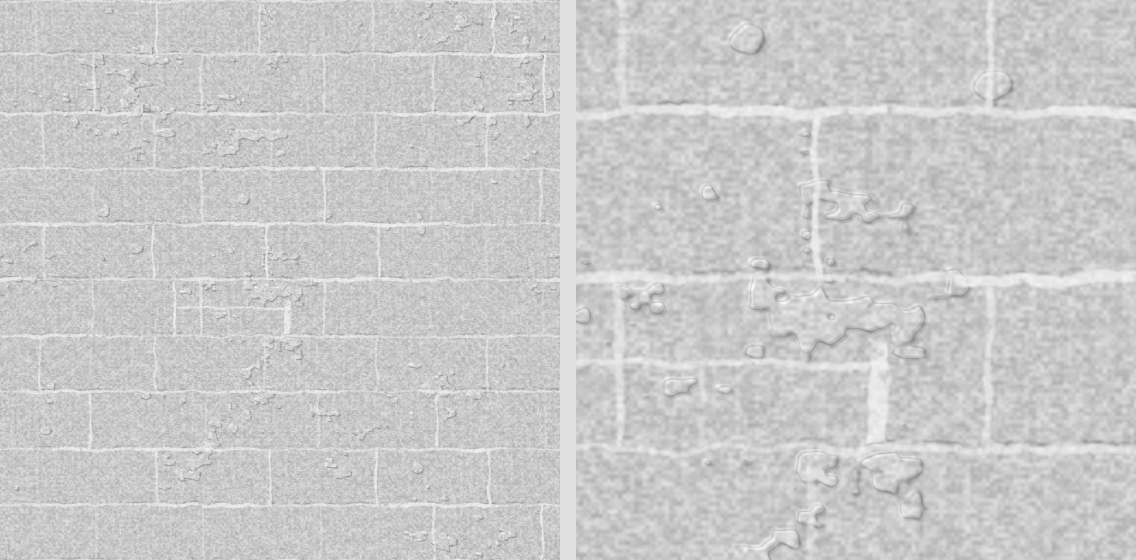
Left: the whole. Right: its middle third, enlarged.
Reproduce this texture map procedurally as a three.js fragment shader.

```glsl
// Pale grey painted block wall: ten staggered courses, ragged light joints, chipped paint
#define COURSES 10.0
#define BLOCKS 5.0
#define EVEN_SHIFT 0.170
#define ODD_SHIFT 0.074
#define JOINT_HALF 0.0023
#define BLOCK_GREY 0.785
#define JOINT_GREY 0.93
#define GRAIN 0.105
#define CHIP_LEVEL 0.80
#define SPOTS 16

varying vec2 vUv;

float hash(vec2 p) {
  return fract(sin(dot(p, vec2(127.1, 311.7))) * 43758.5453);
}

// Value noise with n cells over the canvas, wrapping at its borders
float noise(vec2 uv, vec2 n) {
  vec2 p = uv * n, i = floor(p), f = fract(p);
  f = f * f * (3.0 - 2.0 * f);
  vec2 a = mod(i, n), b = mod(i + 1.0, n);
  return mix(mix(hash(a), hash(vec2(b.x, a.y)), f.x),
             mix(hash(vec2(a.x, b.y)), hash(b), f.x), f.y);
}

float fbm(vec2 uv, vec2 n) {
  return 0.5 * noise(uv, n) + 0.3 * noise(uv, n * 2.0) + 0.2 * noise(uv, n * 4.0);
}

// Soft-edged line of half width w around distance zero
float stroke(float d, float w) {
  return 1.0 - smoothstep(w - 0.0014, w + 0.0014, abs(d));
}

float bar(vec2 uv, vec2 center, vec2 halfSize) {
  vec2 q = abs(uv - center) - halfSize;
  return 1.0 - smoothstep(-0.0014, 0.0014, max(q.x, q.y));
}

// Coverage of flaked clusters and small filled spots
float chips(vec2 uv) {
  float rough = fbm(uv, vec2(34.0, 46.0));
  float cluster = 0.5 * (noise(uv + 0.37, vec2(7.0, 9.0)) - 0.5);
  float cover = smoothstep(-0.03, 0.03, rough + cluster - CHIP_LEVEL);
  for (int k = 0; k < SPOTS; k++) {
    float id = float(k);
    vec2 center = vec2(hash(vec2(id, 3.1)), hash(vec2(id, 8.7)));
    vec2 d = fract(uv - center + 0.5) - 0.5;
    d.x *= mix(0.6, 1.3, hash(vec2(id, 5.3)));
    float radius = mix(0.004, 0.010, hash(vec2(id, 1.9)));
    float edge = length(d) + 0.012 * (rough - 0.5) - radius;
    cover = max(cover, 1.0 - smoothstep(-0.0015, 0.0015, edge));
  }
  return cover;
}

void main() {
  vec2 uv = vUv;
  float ragged = fbm(uv, vec2(90.0));
  vec2 wobble = 0.005 * (vec2(noise(uv, vec2(40.0)), noise(uv + 0.53, vec2(40.0))) - 0.5);
  wobble += 0.004 * (ragged - 0.5);

  // Bed joints, each at a slightly uneven height
  float bed = floor(uv.y * COURSES + 0.5);
  float lift = 0.007 * (hash(vec2(mod(bed, COURSES), 2.3)) - 0.5);
  float bedDist = uv.y - bed / COURSES - lift;
  float course = mod(bed - 1.0 + step(0.0, bedDist), COURSES);
  bedDist += wobble.y;

  // Head joints, shifted on alternate courses
  float shift = mod(course, 2.0) < 0.5 ? EVEN_SHIFT : ODD_SHIFT;
  float head = floor((uv.x - shift) * BLOCKS + 0.5);
  vec2 headId = vec2(mod(head, BLOCKS), course);
  float slide = 0.022 * (hash(headId + 4.7) - 0.5);
  float headDist = uv.x - shift - head / BLOCKS - slide + wobble.x;

  // Mortar fades in and out along its length
  float bedWear = noise(uv, vec2(14.0, 10.0));
  float bedWidth = JOINT_HALF * mix(0.5, 1.5, bedWear);
  float bedJoint = stroke(bedDist, bedWidth) * mix(0.55, 1.0, bedWear);
  float headWear = mix(0.25, 1.0, hash(headId + 9.1));
  float headWidth = JOINT_HALF * mix(0.6, 1.2, noise(uv, vec2(10.0, 50.0)));
  float headJoint = stroke(headDist, headWidth) * headWear;

  // One patched block, cut into smaller pieces
  vec2 q = uv + wobble;
  float patched = bar(q, vec2(0.311, 0.45), vec2(0.002, 0.049));
  patched = max(patched, bar(q, vec2(0.411, 0.450), vec2(0.100, 0.002)) * 0.8);
  patched = max(patched, bar(q, vec2(0.410, 0.425), vec2(0.0015, 0.024)) * 0.5);
  patched = max(patched, bar(q, vec2(0.513, 0.433), vec2(0.0055, 0.030)));

  float mortar = max(max(bedJoint, headJoint), patched);
  mortar *= smoothstep(0.20, 0.52, ragged + 0.1);

  // Grainy block face with faint drag marks and shallow relief
  float fine = noise(uv, vec2(256.0)) + noise(uv + 0.31, vec2(430.0)) - 1.0;
  float drag = noise(uv, vec2(24.0, 210.0)) - 0.5;
  vec2 tilt = vec2(0.0016, -0.0016);
  float relief = fbm(uv + tilt, vec2(60.0)) - fbm(uv - tilt, vec2(60.0));
  float grey = BLOCK_GREY + GRAIN * fine + 0.018 * drag + 0.06 * relief;

  // Chips: pale centre, dark rim and a lit side
  float chip = chips(uv);
  float rim = 4.0 * chip * (1.0 - chip);
  float lit = chips(uv + tilt) - chips(uv - tilt);
  grey += 0.035 * chip - 0.10 * rim + 0.09 * lit;

  // Broken shadow along the joints, then the mortar itself
  float shade = stroke(bedDist - 0.0045, 0.001) + 0.5 * stroke(headDist - 0.0045, 0.001) * headWear;
  grey -= 0.13 * shade * smoothstep(0.48, 0.68, fbm(uv + 0.19, vec2(50.0)));
  grey = mix(grey, JOINT_GREY + 0.4 * GRAIN * fine, 0.9 * mortar);

  gl_FragColor = vec4(vec3(clamp(grey, 0.0, 1.0)), 1.0);
}
```
